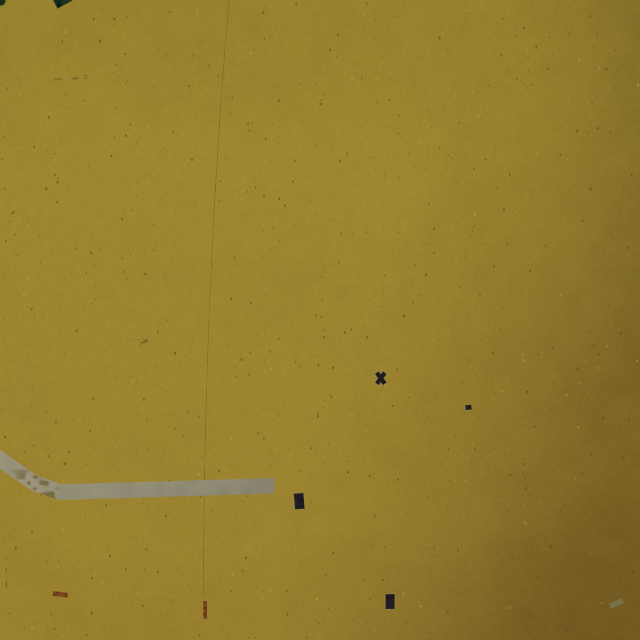
Reproduce this texture procedurally as a three.js fragment shader.

```glsl
// A worn yellow floor with a faint seam, a bent strip of pale tape, dark markers and scraps.
// Shading is a slanted falloff plus value noise; specks are scattered on hashed grids,
// and tape, markers and scuffs are distance functions with softened edges.
varying vec2 vUv;

const vec3 LIT = vec3(0.615, 0.525, 0.188);
const vec3 SHADED = vec3(0.55, 0.46, 0.17);
const vec3 DEEP = vec3(0.45, 0.36, 0.13);
const vec3 TAPE = vec3(0.56, 0.54, 0.45);
const vec3 INK = vec3(0.12, 0.105, 0.125);
const vec3 RUST = vec3(0.42, 0.20, 0.08);
const vec3 SCUFF = vec3(0.36, 0.29, 0.10);
const vec3 LEAF = vec3(0.10, 0.17, 0.11);
const vec3 SILVER = vec3(0.47, 0.46, 0.32);
const vec3 OCHRE = vec3(0.60, 0.42, 0.10);
const float EDGE = 0.0011;
const float GRAIN = 0.022;
const float TAPE_RADIUS = 0.0122;
const float SPECK_SHARE = 0.10;

float hash(vec2 p) {
  vec3 q = fract(vec3(p.xyx) * 0.1031);
  q += dot(q, q.yzx + 33.33);
  return fract((q.x + q.y) * q.z);
}

float noise(vec2 p) {
  vec2 i = floor(p), f = fract(p);
  f = f * f * (3.0 - 2.0 * f);
  vec2 e = vec2(1.0, 0.0);
  return mix(mix(hash(i), hash(i + e.xy), f.x),
             mix(hash(i + e.yx), hash(i + e.xx), f.x), f.y);
}

float fill(float d) { return 1.0 - smoothstep(-EDGE, EDGE, d); }

// Signed distance to a box of half extents h, turned by angle a.
float box(vec2 p, vec2 h, float a) {
  float c = cos(a), s = sin(a);
  vec2 q = abs(mat2(c, -s, s, c) * p) - h;
  return length(max(q, 0.0)) + min(max(q.x, q.y), 0.0);
}

float segment(vec2 p, vec2 a, vec2 b) {
  vec2 ab = b - a;
  return length(p - a - ab * clamp(dot(p - a, ab) / dot(ab, ab), 0.0, 1.0));
}

vec3 floorColor(vec2 p) {
  float s = 1.8 * smoothstep(0.5, 1.15, p.x + 0.35 * (0.5 - p.y));
  s += 0.25 * (1.0 - smoothstep(0.0, 0.25, p.y)) + 0.35 * smoothstep(0.75, 1.0, p.y);
  s += 0.25 * (noise(p * 7.0) - 0.5) + 0.2 * (noise(p * 28.0 + 9.0) - 0.5);
  vec3 c = mix(LIT, SHADED, clamp(s, 0.0, 1.0));
  c = mix(c, DEEP, clamp(s - 1.0, 0.0, 1.0));
  c.g += 0.016 * (p.y - 0.5);
  float grain = 0.6 * noise(p * 190.0) + 0.4 * noise(p * 380.0 + 5.0);
  return c + GRAIN * (grain - 0.5);
}

// Sparse dark and pale dots on three grids of growing density.
vec3 addSpecks(vec3 c, vec2 p) {
  for (int i = 0; i < 3; i++) {
    float k = float(i), cells = 32.0 + 27.0 * k;
    vec2 g = p * cells + 17.0 * k, id = floor(g);
    vec2 jitter = 0.2 + 0.6 * vec2(hash(id + 3.1), hash(id + 7.7));
    float radius = mix(0.0005, 0.0017, pow(hash(id + 11.3), 3.0));
    float dotMask = fill(length((g - id - jitter) * vec2(1.0, 0.75)) / cells - radius);
    float present = step(hash(id + 23.9), SPECK_SHARE);
    vec3 tint = hash(id + 31.0) < 0.7 ? SCUFF : LIT * 1.16;
    c = mix(c, tint, 0.65 * present * dotMask);
  }
  return c;
}

// A box-shaped rub mark, broken up by noise.
float scuff(vec2 p, vec2 h, float a) {
  return fill(box(p, h, a)) * smoothstep(0.2, 0.75, noise((p + 1.0) * 210.0));
}

void main() {
  vec2 p = vUv;
  vec3 c = addSpecks(floorColor(p), p);

  // Seam: a thin, slightly bowed line.
  float bow = p.y - 0.07;
  float seam = fill(abs(p.x - 0.318 - 0.046 * bow * bow) - 0.0004) * step(0.07, p.y);
  c = mix(c, SCUFF, seam * (0.25 + 0.4 * noise(p * vec2(30.0, 120.0))));

  // Scuffs and rubbed streaks.
  float rub = scuff(p - vec2(0.218, 0.464), vec2(0.014, 0.0025), 0.35);
  rub += scuff(p - vec2(0.110, 0.877), vec2(0.026, 0.0014), 0.05);
  rub += scuff(p - vec2(0.130, 0.882), vec2(0.004, 0.003), 0.6);
  rub += scuff(p - vec2(0.052, 0.511), vec2(0.002, 0.008), 0.3);
  rub += scuff(p - vec2(0.010, 0.100), vec2(0.001, 0.018), 0.0);
  rub += scuff(p - vec2(0.360, 0.847), vec2(0.004, 0.003), 0.0);
  c = mix(c, SCUFF, 0.6 * min(rub, 1.0));

  // Tape: a bent stroke with a square right end and a dirty bend.
  float stroke = min(segment(p, vec2(-0.03, 0.303), vec2(0.054, 0.245)),
                 min(segment(p, vec2(0.054, 0.245), vec2(0.094, 0.231)),
                     segment(p, vec2(0.094, 0.231), vec2(0.46, 0.242))));
  float tape = fill(max(stroke - TAPE_RADIUS, p.x - 0.4295));
  float dirt = smoothstep(0.5, 0.85, noise(p * 110.0)) * (1.0 - smoothstep(0.02, 0.05, abs(p.x - 0.06)));
  vec3 tapeColor = TAPE * (1.06 - 0.22 * p.x + 0.06 * (noise(p * 60.0) - 0.5));
  c = mix(c, mix(tapeColor, SCUFF, 0.55 * dirt), tape);

  // Dark markers: three blocks and a cross, each with a thin pale rim.
  vec2 q = p - vec2(0.595, 0.409);
  float cross = min(box(q, vec2(0.0105, 0.0034), 0.95), box(q, vec2(0.0105, 0.0034), -0.95));
  float marker = min(cross, box(p - vec2(0.4675, 0.217), vec2(0.0074, 0.0122), 0.08));
  marker = min(marker, box(p - vec2(0.6095, 0.060), vec2(0.0070, 0.0115), 0.0));
  marker = min(marker, box(p - vec2(0.732, 0.3635), vec2(0.0046, 0.0037), 0.1));
  c = mix(c, SILVER * 1.2, 0.4 * fill(marker - 0.0016));
  c = mix(c, INK + 0.05 * (noise(p * 160.0) - 0.5), fill(marker));

  // Coloured scraps along the lower edge and a leafy corner at the top left.
  float rust = min(box(p - vec2(0.094, 0.0715), vec2(0.0115, 0.0036), -0.12),
                   box(p - vec2(0.3205, 0.047), vec2(0.0028, 0.0135), 0.0));
  c = mix(c, RUST + 0.16 * (noise(p * 200.0) - 0.5), 0.9 * fill(rust));
  c = mix(c, OCHRE, 0.7 * scuff(p - vec2(0.786, 0.050), vec2(0.012, 0.0032), 0.25));
  c = mix(c, SILVER, 0.85 * fill(box(p - vec2(0.963, 0.057), vec2(0.011, 0.0042), 0.42)));
  float leaf = min(box(p - vec2(0.098, 0.999), vec2(0.013, 0.007), 0.5), length(p - vec2(0.0, 1.0)) - 0.009);
  c = mix(c, LEAF + 0.14 * (noise(p * 130.0) - 0.5), fill(leaf));

  gl_FragColor = vec4(c, 1.0);
}
```
